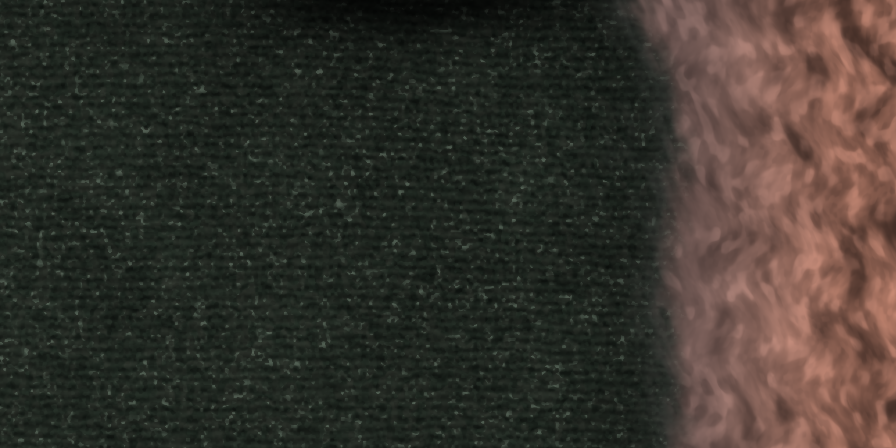
Write a Shadertoy shader that draws this texture.

```glsl
// Dark green ribbed cloth beside a soft, fuzzy band of rose-brown wool.

vec2 hash2(vec2 cell) {
    vec3 q = fract(cell.xyx * vec3(0.1031, 0.1030, 0.0973));
    q += dot(q, q.yzx + 33.33);
    return fract((q.xx + q.yz) * q.zy);
}

// Smooth cellular noise: cell values blended by distance, 0 to 1.
float cells(vec2 p, float sharpness) {
    vec2 base = floor(p);
    float total = 0.0, weight = 1e-6;
    for (int j = -1; j <= 1; j++)
    for (int i = -1; i <= 1; i++) {
        vec2 cell = base + vec2(i, j);
        vec2 d = cell + 0.15 + 0.7 * hash2(cell) - p;
        float w = exp(-sharpness * dot(d, d));
        total += w * hash2(cell + 71.0).x;
        weight += w;
    }
    return total / weight;
}

// Broad, slow variation from layered sines, about -1 to 1.
float drift(vec2 p) {
    return 0.5 * sin(p.x * 3.1 + 2.0 * sin(p.y * 2.3))
         + 0.3 * sin(p.y * 7.7 - p.x * 4.9 + 1.3)
         + 0.2 * sin(p.x * 13.0 + p.y * 9.0);
}

vec3 clothColor(vec2 p) {
    // Ribs sag gently and break up into stitches.
    float rib = p.y * 45.0 + p.x * 0.8 + 0.35 * sin(p.x * 4.0 + p.y * 3.0);
    rib += 0.5 * (cells(p * vec2(38.0, 45.0), 4.0) - 0.5);
    float ridge = 0.5 + 0.5 * cos(6.2832 * rib);
    float stitch = cells(vec2(p.x * 72.0, rib * 1.6), 6.0);
    float grain = cells(p * vec2(125.0, 135.0), 7.0);
    float patches = cells(p * 9.0, 3.0);

    float light = 0.108 + 0.036 * ridge + 0.055 * (stitch - 0.5);
    light += 0.05 * (grain - 0.5) + 0.025 * (patches - 0.5) + 0.006 * drift(p);
    vec3 color = light * mix(vec3(0.94, 1.22, 1.0), vec3(1.0, 1.12, 0.96), stitch);

    // Pale lint caught on the ridges.
    float lint = smoothstep(0.68, 0.95, grain) * smoothstep(0.35, 0.8, stitch);
    color += vec3(0.13, 0.155, 0.14) * lint * (0.35 + 0.65 * ridge);

    // Shadow along the top and a dimmer strip by the wool.
    vec2 s = (p - vec2(0.93, 1.02)) / vec2(0.36, 0.09);
    float shadow = exp(-dot(s, s)) + 0.25 * exp(-dot(s, s) * 0.2);
    shadow += 0.18 * smoothstep(1.15, 1.45, p.x);
    return color * (1.0 - 0.75 * min(shadow, 1.0));
}

vec3 woolColor(vec2 p) {
    vec2 q = p + 0.012 * vec2(sin(p.y * 31.0 + p.x * 9.0), sin(p.x * 27.0 - p.y * 8.0));
    q.x += 0.12 * q.y;
    float tuft = cells(q * vec2(26.0, 16.0), 3.5);
    float curl = cells(q * vec2(50.0, 34.0) + 9.0, 4.0);
    float fiber = cells(q * vec2(110.0, 75.0), 5.0);
    float broad = cells(q * vec2(9.0, 5.0) + 4.0, 3.0);

    float warm = smoothstep(1.48, 1.95, p.x);
    vec3 color = mix(vec3(0.40, 0.315, 0.30), vec3(0.55, 0.375, 0.315), warm);
    float relief = 0.50 * (tuft - 0.5) + 0.30 * (curl - 0.5)
                 + 0.12 * (fiber - 0.5) + 0.22 * (broad - 0.5);
    color *= 1.0 + relief * mix(0.7, 1.15, warm);

    // Dark gaps between tufts, pinker light on their tops.
    color *= 1.0 - 0.22 * smoothstep(0.42, 0.15, tuft) * warm;
    return color + vec3(0.06, 0.047, 0.045) * smoothstep(0.5, 0.85, curl);
}

void mainImage(out vec4 fragColor, in vec2 fragCoord) {
    vec2 p = fragCoord / iResolution.y;
    p.x *= 2.0 * iResolution.y / iResolution.x;

    // Wavering border, rounded inward at the top.
    float border = 1.485 + 0.012 * sin(p.y * 11.0 + 0.5);
    border -= 0.07 * smoothstep(0.82, 1.0, p.y);
    float fuzz = cells(p * vec2(34.0, 24.0), 3.0) - 0.5;
    float wisps = cells(vec2(p.x * 60.0 + p.y * 22.0, p.y * 26.0), 4.0);
    float side = p.x - border + 0.035 * fuzz + 0.02 * (wisps - 0.5);

    vec3 color = clothColor(p);

    // Grey haze of loose fibers reaching over the cloth.
    float haze = 0.5 * exp(-pow(side / 0.05, 2.0));
    vec2 h = (p - vec2(1.36, 0.64)) / vec2(0.08, 0.12);
    haze += 0.16 * exp(-dot(h, h)) * smoothstep(0.3, 0.8, wisps);
    color = mix(color, vec3(0.27, 0.27, 0.26), haze * (0.55 + 0.6 * wisps));

    color = mix(color, woolColor(p), smoothstep(-0.025, 0.07, side));
    fragColor = vec4(clamp(color, 0.0, 1.0), 1.0);
}
```
